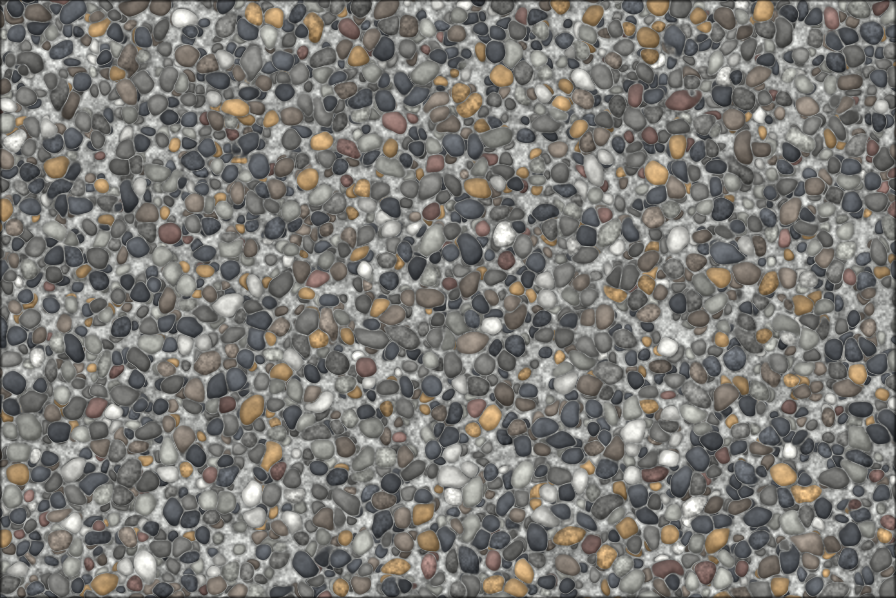
Give the GLSL for this texture, as a WebGL 1 fragment shader.

```glsl
precision highp float;
// Exposed-aggregate concrete: rounded river pebbles set in pale gritty mortar.
// Two jittered grids of ellipses are packed by comparing the nearest two stones;
// the finer grid fills the gaps. Hash noise adds grain, mottling and wear.

uniform vec2 u_resolution;

const float LARGE_ROWS = 27.0;
const float SMALL_ROWS = 43.0;
const vec3 SLATE = vec3(0.33, 0.345, 0.365);
const vec3 GREY = vec3(0.455, 0.455, 0.445);
const vec3 BROWN = vec3(0.50, 0.465, 0.43);
const vec3 PALE = vec3(0.64, 0.645, 0.62);
const vec3 OCHRE = vec3(0.71, 0.585, 0.42);
const vec3 WHITE = vec3(0.86, 0.86, 0.84);
const vec3 RUST = vec3(0.52, 0.42, 0.40);
const vec3 MORTAR = vec3(0.665, 0.67, 0.66);

struct Pebble {
  float edge;   // depth inside the outline, in cells; negative outside
  vec2 offset;  // position relative to the stone centre, in cells
  vec2 id;
};

float hash(vec2 p) {
  vec3 q = fract(vec3(p.xyx) * 0.1031);
  q += dot(q, q.yzx + 33.33);
  return fract((q.x + q.y) * q.z);
}

vec2 hash2(vec2 p) {
  return vec2(hash(p), hash(p + 71.7));
}

float noise(vec2 p) {
  vec2 i = floor(p);
  vec2 f = fract(p);
  f = f * f * (3.0 - 2.0 * f);
  float low = mix(hash(i), hash(i + vec2(1.0, 0.0)), f.x);
  float high = mix(hash(i + vec2(0.0, 1.0)), hash(i + 1.0), f.x);
  return mix(low, high, f.y);
}

float smoothMin(float a, float b, float k) {
  float h = max(k - abs(a - b), 0.0) / k;
  return min(a, b) - h * h * k * 0.25;
}

// Signed distance, roughly, to a randomly sized and turned ellipse.
float stoneDistance(vec2 p, vec2 id) {
  float angle = 6.2832 * hash(id + 13.1);
  float c = cos(angle);
  float s = sin(angle);
  float width = mix(0.30, 0.50, hash(id + 27.3));
  float stretch = hash(id + 41.9);
  vec2 radii = width * vec2(1.08 + 0.75 * stretch * stretch, 1.0);
  vec2 q = vec2(c * p.x + s * p.y, c * p.y - s * p.x);
  return (length(q / radii) - 1.0) * width;
}

Pebble findPebble(vec2 p, float seed, float emptyShare) {
  vec2 cell = floor(p);
  float first = 9.0;
  float second = 9.0;
  Pebble stone = Pebble(-9.0, vec2(0.0), cell);
  for (int y = -2; y <= 2; y++) {
    for (int x = -2; x <= 2; x++) {
      vec2 corner = cell + vec2(float(x), float(y));
      vec2 id = corner + seed;
      if (hash(id + 5.7) < emptyShare) continue;
      vec2 offset = p - corner - 0.5 - 0.8 * (hash2(id) - 0.5);
      float d = stoneDistance(offset, id);
      if (d < first) {
        second = first;
        first = d;
        stone.offset = offset;
        stone.id = id;
      } else {
        second = min(second, d);
      }
    }
  }
  stone.edge = smoothMin(-first, 0.5 * (second - first) - 0.025, 0.12);
  return stone;
}

vec3 stoneColor(vec2 id) {
  float kind = hash(id + 59.3);
  vec3 color = SLATE;
  color = mix(color, GREY, step(0.27, kind));
  color = mix(color, BROWN, step(0.52, kind));
  color = mix(color, PALE, step(0.67, kind));
  color = mix(color, OCHRE, step(0.80, kind));
  color = mix(color, WHITE, step(0.89, kind));
  color = mix(color, RUST, step(0.96, kind));
  return color * mix(0.84, 1.16, hash(id + 83.5));
}

vec3 shadeStone(Pebble stone, vec2 p, float grain) {
  float mottle = noise(p * 75.0 + 19.0 * hash(stone.id)) - 0.5;
  float speckle = mix(0.10, 0.34, step(0.75, hash(stone.id + 97.1)));
  float dome = smoothstep(0.0, 0.20, stone.edge);
  float light = dot(stone.offset, vec2(-0.08, 0.20));
  vec3 color = stoneColor(stone.id) * (1.0 + speckle * grain + 0.22 * mottle);
  return color * mix(0.72, 1.04, dome) + light * 0.6;
}

vec3 shadeMortar(vec2 p, float grain, float gap) {
  float patches = noise(p * 16.0) - 0.5;
  float grit = noise(p * 95.0 + 7.0) - 0.5;
  float contact = smoothstep(-0.02, 0.13, gap);
  return MORTAR * (1.0 + 0.38 * grain + 0.36 * grit + 0.16 * patches) * mix(0.70, 1.05, contact);
}

void main() {
  vec2 p = gl_FragCoord.xy / u_resolution.y;
  float aspect = u_resolution.x / u_resolution.y;
  float pixel = 1.0 / u_resolution.y;
  float grain = noise(p * 190.0) + 0.6 * noise(p * 330.0 + 31.0) - 0.8;

  // Wobble the outlines, then pack large stones and fill between them.
  vec2 warp = vec2(noise(p * 55.0), noise(p * 55.0 + 40.0)) - 0.5;
  vec2 q = p + 0.006 * warp;
  Pebble large = findPebble(q * LARGE_ROWS, 3.0, 0.10);
  Pebble small = findPebble(q * SMALL_ROWS, 211.0, 0.22);
  float room = -large.edge * SMALL_ROWS / LARGE_ROWS - 0.05;
  small.edge = smoothMin(small.edge, room, 0.10);

  float largeBlur = 0.6 * pixel * LARGE_ROWS;
  float smallBlur = 0.6 * pixel * SMALL_ROWS;
  float gap = min(-large.edge, -small.edge * LARGE_ROWS / SMALL_ROWS);
  vec3 color = shadeMortar(p, grain, gap);
  color = mix(color, shadeStone(small, p, grain), smoothstep(-smallBlur, smallBlur, small.edge));
  color = mix(color, shadeStone(large, p, grain), smoothstep(-largeBlur, largeBlur, large.edge));

  // Thin, uneven dark rim of the slab.
  vec2 rim = min(p, vec2(aspect, 1.0) - p);
  float rimWidth = 0.003 + 0.004 * noise(p * 30.0);
  color *= mix(0.45, 1.0, smoothstep(0.0, rimWidth, min(rim.x, rim.y)));
  gl_FragColor = vec4(clamp(color, 0.0, 1.0), 1.0);
}
```
